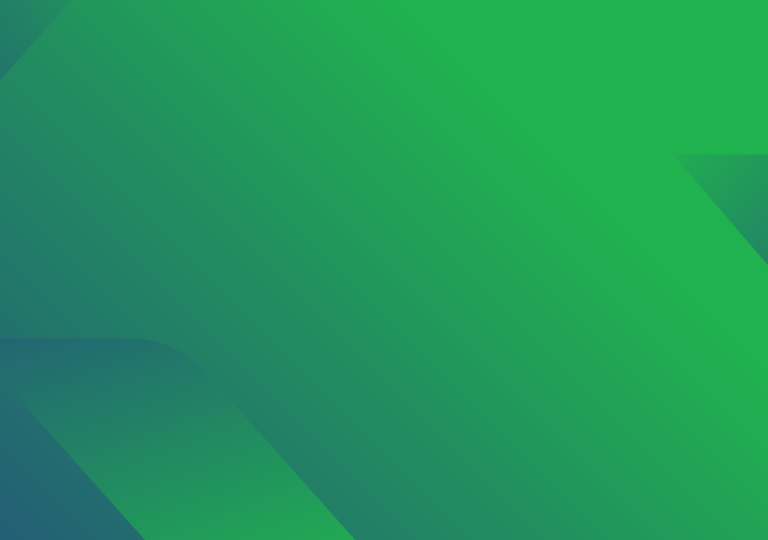
A Shadertoy shader for this background:

```glsl
// Blue-to-green diagonal gradient with three slanted, softly shaded panels.

const vec3 DEEP_BLUE = vec3(0.137, 0.370, 0.460);
const vec3 LEAF_GREEN = vec3(0.127, 0.698, 0.308);

// Shared colour ramp, 0 = blue, 1 = green
vec3 ramp(float t) {
    return mix(DEEP_BLUE, LEAF_GREEN, clamp(t, 0.0, 1.0));
}

// Linear ramp position: value at an anchor plus a slope along each axis
float linearRamp(vec2 p, vec2 anchor, float value, vec2 slope) {
    return value + dot(p - anchor, slope);
}

// Signed distance to a half plane, positive on the side of the normal
float halfPlane(vec2 p, vec2 point, vec2 normal) {
    return dot(p - point, normalize(normal));
}

// Maximum with a blend of width k, which rounds the shared corner
float smoothMax(float a, float b, float k) {
    float h = max(k - abs(a - b), 0.0) / k;
    return max(a, b) + 0.25 * h * h * k;
}

// Antialiased coverage of a signed distance, negative inside
float coverage(float distance, float pixel) {
    return 1.0 - smoothstep(-0.7 * pixel, 0.7 * pixel, distance);
}

// Slanted band with a rounded upper right corner
float bandShape(vec2 p) {
    vec2 slant = vec2(1.12, 1.0);
    float top = p.y - 0.3736;
    float right = halfPlane(p, vec2(0.658, 0.0), slant);
    float left = -halfPlane(p, vec2(0.2685, 0.0), slant);
    return max(smoothMax(top, right, 0.066), left);
}

// Wedge cut off by the right border
float wedgeShape(vec2 p) {
    vec2 tip = vec2(1.246, 0.714);
    return max(p.y - tip.y, -halfPlane(p, tip, vec2(1.165, 1.0)));
}

// Corner triangle at the upper left
float cornerShape(vec2 p) {
    return halfPlane(p, vec2(0.133, 1.0), vec2(1.12, -1.0));
}

void mainImage(out vec4 fragColor, in vec2 fragCoord) {
    float pixel = 1.0 / iResolution.y;
    vec2 p = fragCoord * pixel;

    // Diagonal backdrop, saturating to flat green at the upper right
    vec3 color = ramp((p.x + p.y) / 1.74);

    // Panels, each with its own direction of shading
    vec3 bandColor = ramp(linearRamp(p, vec2(0.186, 0.368), 0.18, vec2(0.49, -1.30)));
    vec3 wedgeColor = ramp(linearRamp(p, vec2(1.246, 0.714), 0.93, vec2(-1.30, 1.20)));
    vec3 cornerColor = ramp(linearRamp(p, vec2(0.0, 1.0), 0.40, vec2(1.30, 1.0)));

    color = mix(color, bandColor, coverage(bandShape(p), pixel));
    color = mix(color, wedgeColor, coverage(wedgeShape(p), pixel));
    color = mix(color, cornerColor, coverage(cornerShape(p), pixel));

    fragColor = vec4(color, 1.0);
}
```
